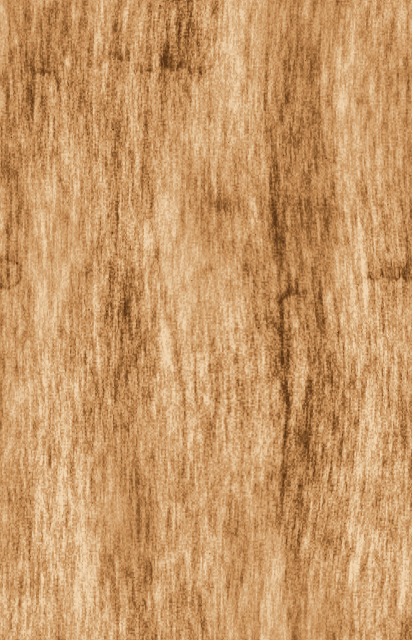
Write a WebGL 2 fragment shader that draws this texture.

```glsl
#version 300 es
precision highp float;
precision highp int;

uniform vec2 u_resolution;
out vec4 fragColor;

// Wood tones from dark to light, and the tone value where each one sits
const vec3 TONES[8] = vec3[8](
    vec3(0.36, 0.21, 0.09), vec3(0.55, 0.36, 0.18), vec3(0.68, 0.46, 0.26), vec3(0.76, 0.54, 0.33),
    vec3(0.81, 0.61, 0.40), vec3(0.84, 0.67, 0.48), vec3(0.89, 0.75, 0.58), vec3(0.94, 0.83, 0.69));
const float STOPS[8] = float[8](-3.6, -2.05, -1.23, -0.54, 0.11, 0.81, 1.6, 2.8);

// Dark seams: x at mid height, lean, half width, strength
const vec4 SEAMS[3] = vec4[3](
    vec4(0.262, -0.12, 0.007, 1.1),
    vec4(0.432, -0.06, 0.006, 1.6),
    vec4(0.497, 0.08, 0.008, 1.4));

const float BASE_TONE = 0.28;
const float BAND_GAIN = 0.36;
const float PATCH_GAIN = 0.28;
const float STREAK_GAIN = 0.24;
const float MOTTLE_GAIN = 0.22;
const float FIBRE_GAIN = 0.42;
const float THREAD_GAIN = 0.42;
const float GRAIN_GAIN = 0.45;
const float PORE_GAIN = 0.45;
const float BEND = 0.006;
const int STAIN_COUNT = 5;
const float STAIN_DEPTH = 2.2;
const float SPECK_CELLS = 26.0;
const float SPECK_SHARE = 0.09;
const vec2 KNOT = vec2(0.010, 0.572);
const float KNOT_RADIUS = 0.021;

float hash(vec2 cell) {
    uvec2 q = uvec2(ivec2(cell) + 8192);
    uint h = q.x * 1664525u + q.y * 2246822519u;
    h = (h ^ (h >> 15)) * 2654435769u;
    h = (h ^ (h >> 13)) * 3266489917u;
    return float((h ^ (h >> 16)) >> 8) / 16777216.0;
}

// Value noise scaled to zero mean and unit deviation
float noise(vec2 p) {
    vec2 c = floor(p), f = p - c;
    f = f * f * (3.0 - 2.0 * f);
    float low = mix(hash(c), hash(c + vec2(1, 0)), f.x);
    float high = mix(hash(c + vec2(0, 1)), hash(c + vec2(1, 1)), f.x);
    return (mix(low, high, f.y) - 0.5) * 4.66;
}

// One fibre column, shifted along its length by a random amount
float column(float x, float y) {
    y += 9.0 * hash(vec2(x, 999.0));
    float c = floor(y);
    return mix(hash(vec2(x, c)), hash(vec2(x, c + 1.0)), smoothstep(0.0, 1.0, y - c));
}

// Staggered vertical fibres with unit deviation
float fibres(vec2 p) {
    float c = floor(p.x);
    return (mix(column(c, p.y), column(c + 1.0, p.y), smoothstep(0.0, 1.0, p.x - c)) - 0.5) * 4.66;
}

// Layers of vertical grain, from wide bands to short fibres and pores
float grain(vec2 p) {
    float contrast = 1.0 + 0.16 * noise(p * vec2(10.0, 5.0) + 70.0);
    float fine = FIBRE_GAIN * fibres(p * vec2(200.0, 20.0) + 31.0)
               + THREAD_GAIN * fibres(p * vec2(400.0, 65.0) + 57.0)
               + GRAIN_GAIN * noise(p * vec2(480.0, 390.0) + 83.0)
               - PORE_GAIN * max(fibres(p * vec2(320.0, 32.0) + 400.0) - 1.0, 0.0);
    return BAND_GAIN * noise(p * vec2(14.0, 2.0) + 5.0)
         + PATCH_GAIN * noise(p * vec2(30.0, 9.0) + 41.0)
         + STREAK_GAIN * fibres(p * vec2(85.0, 6.0) + 17.0)
         + MOTTLE_GAIN * noise(p * vec2(95.0, 50.0) + 23.0)
         + fine * contrast;
}

// Continuous lines, crisp on the left and soft on the right
float seams(vec2 p) {
    float dark = 0.0;
    for (int i = 0; i < 3; i++) {
        vec4 s = SEAMS[i];
        float wander = 0.004 * noise(vec2(float(i) * 9.0, p.y * 5.0));
        float d = (p.x - s.x - s.y * (p.y - 0.5) - wander) / s.z;
        d *= d < 0.0 ? 1.6 : 0.7;
        float fade = 0.9 + 0.15 * noise(vec2(float(i) * 7.0, p.y * 5.0 + 40.0));
        dark += s.w * fade * exp(-d * d) * smoothstep(0.92, 0.6, p.y);
    }
    return dark;
}

// Ragged horizontal stains that bleed upward along the fibres
float stains(vec2 p, float width) {
    float dark = 0.0;
    for (int i = 0; i < STAIN_COUNT; i++) {
        float k = float(i);
        vec2 centre = vec2(width * fract(0.38 + k * 0.58), fract(0.9 + k * 0.66));
        float gain = min(abs(k - 2.0), 1.0);
        float d = (p.x - centre.x) * (1.0 + 0.6 * k) / 0.1;
        float edge = 0.005 * noise(vec2(p.x * 28.0, k * 5.0)) + 0.003 * noise(vec2(p.x * 110.0, k))
                   + 0.0015 * noise(vec2(p.x * 260.0, k + 9.0));
        float rise = p.y - centre.y - edge;
        float reach = 0.013 + 0.008 * noise(vec2(p.x * 150.0, k * 3.0 + 20.0));
        float bleed = exp(-max(rise, 0.0) / max(reach, 0.004));
        dark += gain * smoothstep(-0.004, 0.004, rise) * bleed * exp(-d * d * d * d);
    }
    return dark * STAIN_DEPTH;
}

float blob(vec2 p, vec2 centre, vec2 size) {
    vec2 d = (p - centre) / size;
    return exp(-dot(d, d));
}

float knot(vec2 p) {
    float r = length((p - KNOT) * vec2(1.0, 0.85)) + 0.0015 * noise(p * 60.0);
    float rim = (r - KNOT_RADIUS) / 0.0035;
    return 1.6 * exp(-rim * rim) + 0.9 * smoothstep(KNOT_RADIUS, KNOT_RADIUS * 0.5, r);
}

float specks(vec2 p, float pixel) {
    vec2 cell = floor(p * SPECK_CELLS);
    vec2 centre = (cell + 0.2 + 0.6 * vec2(hash(cell + 300.0), hash(cell + 500.0))) / SPECK_CELLS;
    float radius = mix(0.0006, 0.0017, hash(cell + 700.0));
    float cover = 1.0 - smoothstep(radius - pixel * 0.5, radius + pixel * 0.5, length(p - centre));
    return cover * step(hash(cell + 900.0), SPECK_SHARE);
}

vec3 woodColour(float tone) {
    vec3 colour = TONES[0];
    for (int i = 1; i < 8; i++)
        colour = mix(colour, TONES[i], clamp((tone - STOPS[i - 1]) / (STOPS[i] - STOPS[i - 1]), 0.0, 1.0));
    return colour;
}

void main() {
    vec2 p = gl_FragCoord.xy / u_resolution.y;
    vec2 bent = p + vec2(BEND * noise(p * vec2(4.0, 2.5) + 11.0), 0.0);

    float tone = BASE_TONE + grain(bent) - seams(p) - stains(p, u_resolution.x / u_resolution.y) - knot(p);
    // Broad light and dark areas
    tone += 0.8 * blob(p, vec2(0.36, 0.43), vec2(0.06, 0.25));
    tone -= 0.6 * blob(p, vec2(0.20, 0.48), vec2(0.06, 0.18));
    tone -= 1.2 * blob(p, vec2(0.465, 0.88), vec2(0.035, 0.28));
    tone -= 1.1 * blob(p, vec2(0.34, 0.68), vec2(0.035, 0.015));
    tone -= 2.2 * specks(p, 1.0 / u_resolution.y);

    fragColor = vec4(woodColour(tone), 1.0);
}
```
